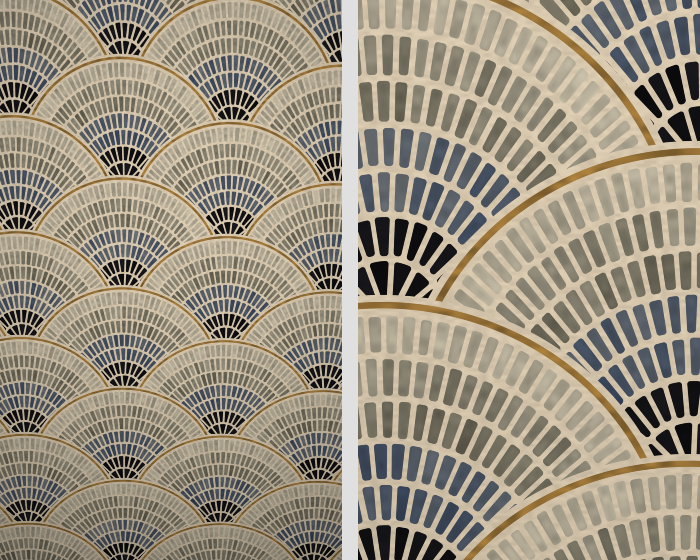
Left: the whole. Right: its middle third, enlarged.
This pattern is drawn by a Shadertoy shader. Its source:

```glsl
// Overlapping scallop fans of radial mosaic tiles with gilt rims, seen in slight perspective.

// Layout, in units of canvas height
const float AXIS_X = 0.2214;         // column that stays upright
const float COLUMN_STEP = 0.2018;    // half a fan spacing at the top edge
const float COLUMN_TAPER = 0.033;    // narrowing towards the bottom
const float ROW_START = 0.099;
const float ROW_STEP = 0.1133;
const float ROW_TAPER = 0.0248;
const float TILT = 0.04;

// Fan shape, in units of the column step
const float ROW_RISE = 0.53;
const float RADIUS = 0.96;
const float LIFT = 2.0 * ROW_RISE - RADIUS;  // arc centre above the fan base
const float FOCUS_DROP = 0.08;               // tiles converge below the base
const float RINGS = 7.0;
const float RING_START = 0.06;
const float RING_END = 0.958;
const float TILE_PITCH = 0.053;
const float GROUT_HALF = 0.0075;
const float CORNER = 0.018;
const float RIM_CENTRE = 0.021;
const float RIM_HALF = 0.011;

// Colours
const vec3 GROUT = vec3(0.82, 0.76, 0.66);
const vec3 GILT = vec3(0.56, 0.42, 0.20);
const vec3 BLACK = vec3(0.055, 0.055, 0.065);
const vec3 SLATE = vec3(0.20, 0.25, 0.33);
const vec3 STEEL = vec3(0.43, 0.44, 0.44);
const vec3 OLIVE = vec3(0.37, 0.355, 0.30);
const vec3 STONE = vec3(0.57, 0.55, 0.48);
const vec3 PALE = vec3(0.68, 0.65, 0.57);

const float PI = 3.14159265;

float hash(vec2 p) {
    return fract(sin(dot(p, vec2(127.1, 311.7))) * 43758.5453);
}

float noise(vec2 p) {
    vec2 i = floor(p), f = fract(p);
    f = f * f * (3.0 - 2.0 * f);
    return mix(mix(hash(i), hash(i + vec2(1, 0)), f.x),
               mix(hash(i + vec2(0, 1)), hash(i + vec2(1, 1)), f.x), f.y);
}

// Glaze by ring, from the dark foot to the pale outer band
vec3 glaze(float ring, float rnd, float fanTone) {
    if (ring < 2.0) return BLACK * (0.7 + 0.9 * rnd);
    if (ring < 4.0) return mix(SLATE, STEEL, rnd * (0.5 + 0.4 * fanTone) + 0.14 * (ring - 2.0));
    if (ring < 6.0) return mix(OLIVE, STONE, 0.75 * rnd + 0.25 * (ring - 4.0));
    return PALE * (0.87 + 0.17 * rnd);
}

// Perspective lattice: x counts columns, y counts rows downwards
vec2 toLattice(vec2 p, float columnStep) {
    float s = p.y - TILT * (1.0 - p.y) * (p.x - AXIS_X) - ROW_START;
    return vec2((p.x - AXIS_X) / columnStep, 1.0 + s / (ROW_STEP - ROW_TAPER * s));
}

void mainImage(out vec4 fragColor, in vec2 fragCoord) {
    vec2 p = fragCoord / iResolution.y;
    p.y = 1.0 - p.y;
    float columnStep = COLUMN_STEP - COLUMN_TAPER * p.y;
    float aa = 0.6 / (iResolution.y * columnStep);
    vec2 lattice = toLattice(p, columnStep);

    // Frontmost fan here, and the gap to the fans lying over it
    vec2 q = vec2(0.0), fan = vec2(0.0);
    float gap = 1.0, inside = 0.0;
    for (int i = 3; i >= 0; i--) {
        float row = floor(lattice.y) + float(i);
        float odd = mod(row + 1.0, 2.0);
        float column = 2.0 * floor((lattice.x - odd) * 0.5 + 0.5) + odd;
        fan = vec2(column, row);
        q = vec2(lattice.x - column, (row - lattice.y) * ROW_RISE);
        inside = RADIUS - length(q - vec2(0.0, LIFT));
        if (inside > 0.0) break;
        gap = min(gap, -inside);
    }

    // Rings are copies of the outer arc, scaled about the focus
    vec2 ray = q + vec2(0.0, FOCUS_DROP);
    float dist = max(length(ray), 1e-4);
    float m = LIFT + FOCUS_DROP;
    float along = m * ray.y / dist;
    float reach = along + sqrt(along * along + RADIUS * RADIUS - m * m);
    float ringWidth = (RING_END - RING_START) / RINGS;
    float t = (dist / reach - RING_START) / ringWidth;
    float ring = clamp(floor(t), 0.0, RINGS - 1.0);

    // Radial tiles of nearly equal width in every ring
    float midRadius = (RING_START + (ring + 0.5) * ringWidth) * (RADIUS + m);
    float count = floor(PI * midRadius / TILE_PITCH + 0.5);
    float turn = atan(ray.x, ray.y) * count / PI + hash(fan + ring * 7.3);
    vec2 id = vec2(floor(turn), ring) + fan * vec2(61.0, 17.0);
    float rnd = hash(id);
    float side = (0.5 - abs(fract(turn) - 0.5)) * dist * PI / count;
    float end = min(t - ring, ring + 1.0 - t) * ringWidth * reach;
    side -= 0.003 * hash(id + 3.7);
    end -= 0.006 * hash(id + 9.1);
    float edge = CORNER - length(max(CORNER - vec2(side, end), 0.0));
    edge = min(edge, gap - 0.006);
    float tile = smoothstep(-aa, aa, edge - GROUT_HALF);

    // Glaze streaks, grout grain and the gilt rim
    float streak = noise(vec2(turn * 2.0, t * 5.0) + id);
    vec3 tileColor = glaze(ring, rnd, hash(fan + 0.5)) * (0.9 + 0.2 * streak);
    vec3 color = GROUT * (0.94 + 0.1 * noise(lattice * 45.0));
    color = mix(color, tileColor, tile);
    float rim = smoothstep(-aa, aa, RIM_HALF - abs(inside - RIM_CENTRE));
    rim *= smoothstep(-aa, aa, gap - 0.01);
    color = mix(color, GILT * (0.8 + 0.4 * noise(lattice * 22.0)), rim);

    // Soft light, fading to the corners
    vec2 away = (p - vec2(0.33, 0.35)) * vec2(1.0, 0.9);
    color *= 1.04 - 0.75 * dot(away, away);
    fragColor = vec4(color, 1.0);
}
```
